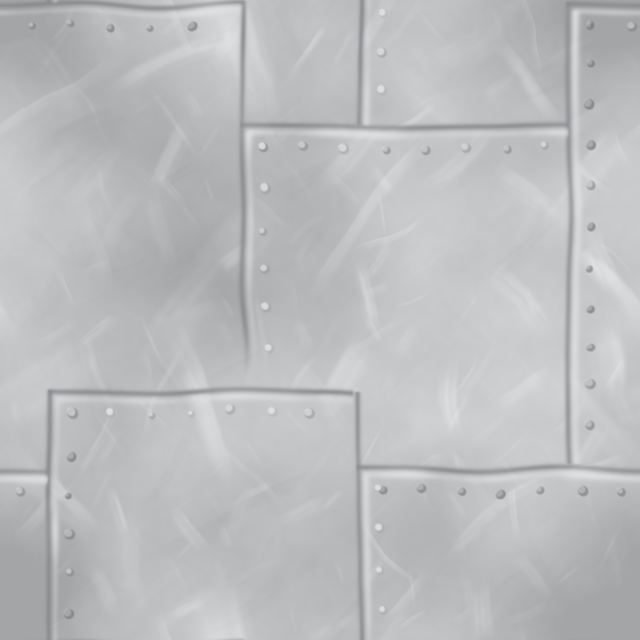
A WebGL 2 fragment shader for this texture:

```glsl
#version 300 es
precision highp float;
// Overlapping brushed metal plates with wobbly dark seams, lit lips and rivets.
// Four plates wrap around the canvas; each owns a top seam and a left seam.
// Tiling value noise gives cloudy tone, and jittered grids give paint strokes.
uniform vec2 u_resolution;
out vec4 outColor;

const vec3 SEAM = vec3(0.54, 0.54, 0.56);
const vec3 GLINT = vec3(0.875, 0.88, 0.885);
const vec3 RIVET_SHADE = vec3(0.48, 0.49, 0.50);
const float RIVET_STEP = 0.0625;
const int PLATE_COUNT = 4;

// Left, top (measured downward), width, length of left seam
const vec4 PLATES[4] = vec4[4](
    vec4(0.891, 0.008, 0.490, 0.722),
    vec4(0.381, 0.198, 0.510, 0.405),
    vec4(0.078, 0.613, 0.478, 0.395),
    vec4(0.562, 0.734, 0.516, 0.462));
// Left seam overshoot above the top, rivet brightness on top and left, seam fade
const vec4 STYLES[4] = vec4[4](
    vec4(0.0, 0.25, 0.1, 0.004), vec4(0.19, 0.5, 0.95, 0.12),
    vec4(0.0, 0.8, 0.15, 0.004), vec4(0.121, 0.2, 0.85, 0.004));

float hash(vec2 p) {
    vec3 q = fract(vec3(p.xyx) * 0.1031);
    q += dot(q, q.yzx + 33.33);
    return fract((q.x + q.y) * q.z);
}

// Value noise that repeats after the given number of cells
float noise(vec2 p, float period) {
    vec2 i = floor(p), f = fract(p);
    f = f * f * (3.0 - 2.0 * f);
    vec2 a = mod(i, period), b = mod(i + 1.0, period);
    return mix(mix(hash(a), hash(vec2(b.x, a.y)), f.x),
               mix(hash(vec2(a.x, b.y)), hash(b), f.x), f.y);
}

float cloud(vec2 p, float cells) {
    float sum = 0.0, gain = 0.5;
    for (int i = 0; i < 4; i++) {
        sum += gain * noise(p * cells, cells);
        cells *= 2.0;
        gain *= 0.5;
    }
    return sum / 0.9375;
}

float bump(float x, float width) {
    return exp(-x * x / (width * width));
}

// Curved, fibrous brush marks, one per grid cell
float strokes(vec2 p, float cells, float seed) {
    vec2 home = floor(p * cells);
    float sum = 0.0;
    for (int j = -1; j <= 1; j++)
    for (int i = -1; i <= 1; i++) {
        vec2 cell = home + vec2(i, j);
        vec2 id = mod(cell, cells) + seed;
        vec2 jitter = vec2(hash(id), hash(id + 17.0));
        vec2 d = p * cells - cell - 0.2 - 0.6 * jitter;
        float angle = (hash(id + 31.0) < 0.6 ? -0.75 : 1.1) + 0.8 * (hash(id + 43.0) - 0.5);
        float c = cos(angle), s = sin(angle);
        d = vec2(c * d.x + s * d.y, c * d.y - s * d.x);
        d.y += (hash(id + 59.0) - 0.5) * 0.6 * d.x * d.x;
        float halfLength = mix(0.35, 0.8, hash(id + 71.0));
        float halfWidth = mix(0.05, 0.24, pow(hash(id + 83.0), 1.5));
        float body = 1.0 - smoothstep(0.3, 1.0, abs(d.x) / halfLength);
        body *= smoothstep(-1.0, -0.6, d.y / halfWidth) * (1.0 - smoothstep(-0.1, 1.0, d.y / halfWidth));
        float fibre = 0.3 + 0.7 * noise(vec2(d.x * 2.0, d.y * 22.0) + id * 5.0, 256.0);
        sum += body * fibre * mix(-0.3, 1.0, hash(id + 97.0));
    }
    return sum;
}

// Seam, lip highlight and rivet row; e holds distance along and across
vec3 drawEdge(vec3 color, vec2 e, float lead, float len, float bright, float fade, float seed) {
    float along = fract(e.x + lead + 0.01) - lead - 0.01;
    float across = fract(e.y + 0.5) - 0.5;
    float end = 1.0 - smoothstep(len - fade, len + 0.003, along);
    float span = smoothstep(-lead - 0.005, -lead, along) * end;
    float lip = smoothstep(0.004, 0.016, along) * end;
    float wear = noise(vec2(along * 14.0 + 20.0, seed), 64.0);
    float lipWidth = mix(0.004, 0.0075, wear);
    color = mix(color, GLINT, lip * bump(across - 0.0115, lipWidth) * mix(0.2, 0.95, wear));
    color = mix(color, SEAM, span * bump(across, 0.0046) * mix(0.9, 0.55, wear));

    float index = floor((along - 0.034) / RIVET_STEP + 0.5);
    float center = 0.034 + index * RIVET_STEP;
    if (index < 0.0 || center > len - 0.02) return color;
    vec2 id = vec2(index, seed * 7.0);
    vec2 jitter = vec2(hash(id), hash(id + 5.0)) - 0.5;
    vec2 d = vec2(along - center, across - 0.033) + 0.006 * jitter;
    float shine = clamp(bright + 0.6 * (hash(id + 9.0) - 0.5), 0.0, 1.0);
    float radius = mix(0.005, 0.0085, hash(id + 13.0));
    float shade = 1.0 - smoothstep(radius - 0.002, radius + 0.002, length(d - 0.001));
    float cap = 1.0 - smoothstep(radius - 0.004, radius, length(d + 0.0015));
    color = mix(color, RIVET_SHADE, shade * mix(0.75, 0.12, shine));
    return mix(color, GLINT, cap * mix(0.35, 0.95, shine));
}

void main() {
    vec2 uv = gl_FragCoord.xy / u_resolution;
    vec2 p = vec2(uv.x, 1.0 - uv.y);
    vec2 wobble = vec2(noise(p * 9.0, 9.0), noise(p.yx * 8.0 + 3.0, 8.0)) - 0.5;
    vec2 q = p + 0.011 * wobble;

    // The plate whose top lies closest above is the one in front
    float nearest = 2.0, tone = 0.0;
    for (int i = 0; i < PLATE_COUNT; i++) {
        vec2 local = fract(q - PLATES[i].xy);
        if (local.x < PLATES[i].z && local.y < nearest) {
            nearest = local.y;
            tone = 0.012 * (float(i % 2) - 0.5);
        }
    }

    // Cloudy metal, broad smears and finer brush marks
    vec2 smear = p + 0.03 * (vec2(cloud(p, 6.0), cloud(p.yx, 7.0)) - 0.5);
    float metal = 0.698 + tone + 0.29 * (cloud(smear, 3.0) - 0.5);
    metal += 0.09 * strokes(smear, 4.0, 61.0) + 0.09 * strokes(p, 6.0, 3.0);
    metal += 0.07 * strokes(smear, 9.0, 120.0) + 0.04 * strokes(p, 16.0, 211.0);
    metal += 0.01 * (noise(p * 90.0, 90.0) - 0.5);
    vec3 color = vec3(-0.002, 0.001, 0.005) + clamp(metal, 0.645, 0.87);

    for (int i = 0; i < PLATE_COUNT; i++) {
        vec4 plate = PLATES[i];
        vec4 style = STYLES[i];
        vec2 local = q - plate.xy;
        float seed = float(i) * 2.0 + 1.0;
        color = drawEdge(color, local, 0.0, plate.z, style.y, 0.004, seed);
        color = drawEdge(color, local.yx, style.x, plate.w, style.z, style.w, seed + 1.0);
    }
    outColor = vec4(color, 1.0);
}
```
